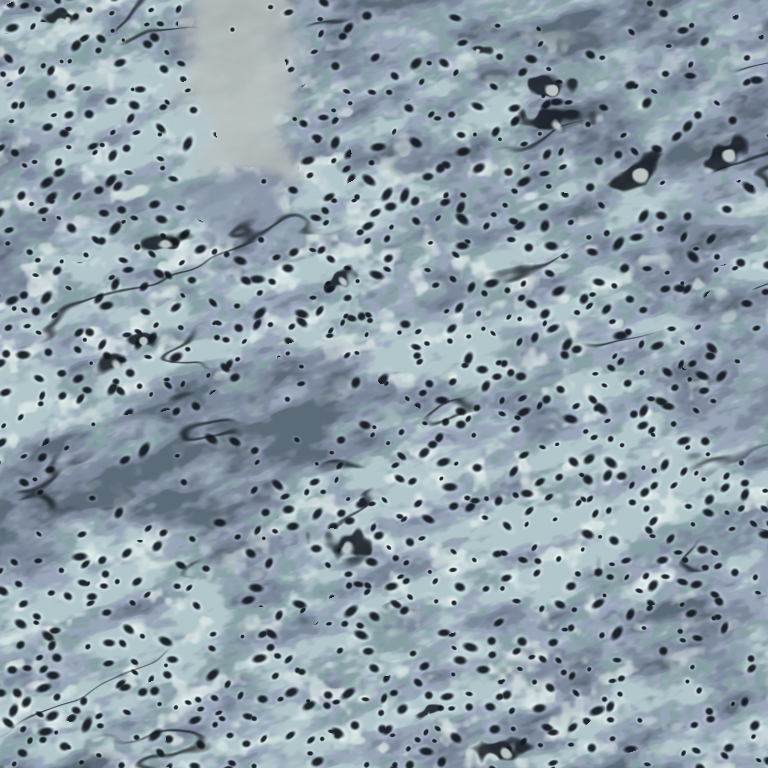
Give the GLSL for this texture, as a Shadertoy shader.

```glsl
// Weathered blue-grey stone with slanted grain, dark pits, pale flecks and one smooth worn patch.
#define GRAIN_ANGLE 0.30
#define PIT_CELLS 46.0
#define PIT_DENSITY 0.62
#define PIT_RADIUS 0.0052
#define FLECK_SCALE 44.0
#define FLECK_AMOUNT 0.75
#define VEIN_WIDTH 0.014
#define CHIP_COUNT 13
#define TONE_CONTRAST 1.35

const vec3 SHADOW = vec3(0.36, 0.42, 0.47);
const vec3 SLATE  = vec3(0.49, 0.54, 0.62);
const vec3 BLUE   = vec3(0.60, 0.65, 0.73);
const vec3 TEAL   = vec3(0.53, 0.63, 0.65);
const vec3 MIST   = vec3(0.70, 0.78, 0.80);
const vec3 CHALK  = vec3(0.88, 0.92, 0.91);
const vec3 WORN   = vec3(0.71, 0.74, 0.74);
const vec3 PITCH  = vec3(0.07, 0.09, 0.12);

float hash(vec2 p) {
    vec3 q = fract(p.xyx * 0.1031);
    q += dot(q, q.yzx + 33.33);
    return fract((q.x + q.y) * q.z);
}

vec2 hash2(vec2 p) {
    return vec2(hash(p + 17.3), hash(p + 71.9));
}

float noise(vec2 p) {
    vec2 i = floor(p), f = fract(p);
    f = f * f * (3.0 - 2.0 * f);
    return mix(mix(hash(i), hash(i + vec2(1, 0)), f.x),
               mix(hash(i + vec2(0, 1)), hash(i + vec2(1, 1)), f.x), f.y);
}

float fbm(vec2 p) {
    float sum = 0.0, amp = 0.53;
    for (int i = 0; i < 4; i++) {
        sum += amp * noise(p);
        p = mat2(1.6, 1.2, -1.2, 1.6) * p + 9.7;
        amp *= 0.5;
    }
    return sum;
}

mat2 rotate(float a) {
    return mat2(cos(a), -sin(a), sin(a), cos(a));
}

// Distance to the nearest pit, in units of that pit's radius
float pitDistance(vec2 p, float density) {
    vec2 cell = floor(p * PIT_CELLS);
    float nearest = 9.0;
    for (int y = -1; y <= 1; y++)
    for (int x = -1; x <= 1; x++) {
        vec2 id = cell + vec2(x, y);
        if (hash(id + 5.1) > density) continue;
        vec2 d = p - (id + hash2(id)) / PIT_CELLS;
        d = rotate(hash(id + 2.7) * 2.0 - 0.8) * d;
        d.x /= 1.0 + 0.9 * hash(id + 8.4);
        float size = PIT_RADIUS * mix(0.45, 1.1, hash(id + 3.3));
        nearest = min(nearest, length(d) / size);
    }
    return nearest;
}

// Large broken chips: x is the dark hollow, y the glint inside
vec2 chips(vec2 p) {
    vec2 result = vec2(0);
    float rough = noise(p * 75.0) - 0.5;
    for (int i = 0; i < CHIP_COUNT; i++) {
        vec2 id = vec2(float(i) * 3.7, 41.0);
        vec2 d = rotate(GRAIN_ANGLE + hash(id) - 0.5) * (p - hash2(id));
        float size = mix(0.011, 0.026, hash(id + 6.0));
        float r = length(d * vec2(0.75, 1.7)) / size + rough * 1.5;
        result.x = max(result.x, 1.0 - smoothstep(0.55, 1.15, r));
        float g = length(d - vec2(0.2, -0.25) * size) / size + rough * 0.5;
        result.y = max(result.y, 1.0 - smoothstep(0.15, 0.4, g));
    }
    return result;
}

void mainImage(out vec4 fragColor, in vec2 fragCoord) {
    vec2 p = fragCoord / iResolution.y;
    vec2 grain = rotate(GRAIN_ANGLE) * p;

    // Smooth worn patch, and the slate hollow below it
    vec2 box = abs(p - vec2(0.315, 0.92)) - vec2(0.06, 0.14);
    float edge = max(box.x, box.y) + 0.07 * (fbm(p * 18.0) - 0.5);
    float worn = 1.0 - smoothstep(-0.018, 0.024, edge);
    float hollow = 1.0 - smoothstep(0.035, 0.075,
        length((p - vec2(0.31, 0.73)) * vec2(0.8, 1.2)) + 0.03 * (noise(p * 30.0) - 0.5));
    worn *= 1.0 - hollow;

    // Body tone: broad bands, streaky mottling and fine grain
    float band = fbm(grain * vec2(2.5, 6.5) + 3.0);
    float busy = smoothstep(0.32, 0.62, band) * (1.0 - 0.9 * max(worn, hollow));
    float mottle = fbm(grain * vec2(16.0, 34.0));
    float fine = noise(grain * vec2(90.0, 150.0));
    float tone = 0.5 + TONE_CONTRAST * (0.6 * (band - 0.5) + 0.9 * (mottle - 0.5))
               + 0.16 * (fine - 0.5);
    float tint = smoothstep(0.38, 0.62, 0.6 * fbm(p * 24.0 + 50.0) + 0.4 * noise(p * 90.0));
    vec3 color = mix(SHADOW, SLATE, smoothstep(0.12, 0.34, tone));
    color = mix(color, mix(BLUE, TEAL, tint), smoothstep(0.34, 0.5, tone));
    color = mix(color, MIST, smoothstep(0.56, 0.78, tone));
    color = mix(color, SLATE + 0.03, 0.7 * hollow);

    // Pale flecks
    float fleck = noise(grain * FLECK_SCALE * vec2(0.8, 1.3) + 20.0);
    fleck = 0.75 * fleck + 0.25 * noise(p * 110.0);
    color = mix(color, CHALK, FLECK_AMOUNT * smoothstep(0.6, 0.84, fleck) * (0.2 + 0.8 * busy));
    color = mix(color, WORN + 0.06 * (mottle - 0.5), 0.93 * worn);

    // Broken dark veins along the grain
    float path = fbm(grain * vec2(3.0, 8.0) + 31.0);
    float vein = 1.0 - smoothstep(0.0, VEIN_WIDTH, abs(path - 0.5));
    vein *= smoothstep(0.5, 0.72, noise(grain * vec2(13.0, 9.0) + 7.0)) * (1.0 - worn);
    color = mix(color, PITCH, 0.7 * vein);

    // Pits with a faint light rim
    float pit = pitDistance(p, PIT_DENSITY * (0.3 + 0.7 * busy) * (1.0 - 0.9 * worn));
    color += 0.06 * (1.0 - smoothstep(1.2, 2.4, pit));
    color = mix(color, PITCH, 0.93 * (1.0 - smoothstep(0.5, 1.35, pit)));

    // Chips and their glints
    vec2 chip = chips(p) * (1.0 - worn);
    color = mix(color, PITCH, 0.85 * chip.x);
    color = mix(color, CHALK, 0.8 * chip.y);

    fragColor = vec4(clamp(color, 0.0, 1.0), 1.0);
}
```
